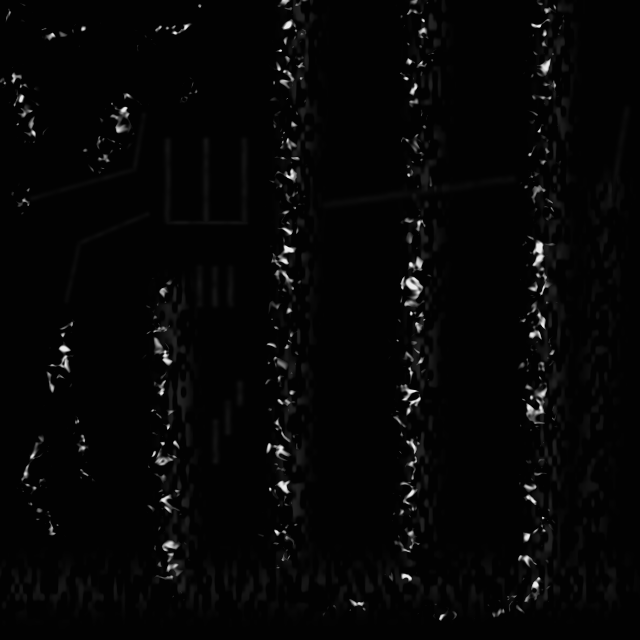
Reproduce this texture map procedurally as a WebGL 1 fragment shader.

```glsl
precision highp float;
// Black field crossed by tall, slightly leaning strips of pale worn specks.
// Soft capsules give the speck density; thresholded value noise makes the
// specks, and faint broken lines and haze lie behind them.
uniform vec2 u_resolution;

float hash(vec2 c) {
  vec3 q = fract(vec3(c.xyx) * 0.1031);
  q += dot(q, q.yzx + 33.33);
  return fract((q.x + q.y) * q.z);
}

float noise(vec2 p) {
  vec2 c = floor(p), f = fract(p);
  f = f * f * (3.0 - 2.0 * f);
  return mix(mix(hash(c), hash(c + vec2(1.0, 0.0)), f.x),
             mix(hash(c + vec2(0.0, 1.0)), hash(c + vec2(1.0, 1.0)), f.x), f.y);
}

// Distance to the segment from a to b
float segment(vec2 p, vec2 a, vec2 b) {
  vec2 ab = b - a;
  float t = clamp(dot(p - a, ab) / max(dot(ab, ab), 1e-6), 0.0, 1.0);
  return length(p - a - ab * t);
}

// Soft capsule: 1 on the segment, fading over the given width
float band(vec2 p, vec2 a, vec2 b, float width) {
  float d = segment(p, a, b) / width;
  return exp(-d * d);
}

float spot(vec2 p, vec2 center, float width) {
  return band(p, center, center, width);
}

// Main strips, with an offset used to reuse them as side haze
float strips(vec2 p, float width) {
  float m = band(p, vec2(0.264, 0.085), vec2(0.253, 0.54), width);
  for (int i = 0; i < 3; i++) {
    float k = float(i);
    vec2 foot = vec2(0.435 + 0.199 * k, 0.14 - 0.035 * k);
    m = max(m, band(p, foot, vec2(foot.x + 0.019, 1.05), width));
  }
  return m;
}

// Scattered groups in the upper left
float clusters(vec2 p) {
  float m = band(p, vec2(0.0, 0.995), vec2(0.035, 0.975), 0.015);
  m = max(m, band(p, vec2(0.085, 0.945), vec2(0.135, 0.955), 0.018));
  m = max(m, band(p, vec2(0.215, 0.94), vec2(0.29, 0.955), 0.014));
  m = max(m, band(p, vec2(0.018, 0.87), vec2(0.05, 0.79), 0.024));
  m = max(m, band(p, vec2(0.20, 0.85), vec2(0.16, 0.76), 0.026));
  m = max(m, spot(p, vec2(0.322, 0.993), 0.012));
  m = max(m, spot(p, vec2(0.295, 0.865), 0.02));
  m = max(m, spot(p, vec2(0.037, 0.688), 0.018));
  return max(m, spot(p, vec2(0.05, 0.466), 0.012));
}

// Forked short strip at the left and broken runs along the bottom
float fragments(vec2 p) {
  float m = band(p, vec2(0.105, 0.48), vec2(0.085, 0.39), 0.02);
  m = max(m, band(p, vec2(0.058, 0.30), vec2(0.05, 0.22), 0.017));
  m = max(m, band(p, vec2(0.05, 0.22), vec2(0.08, 0.17), 0.017));
  m = max(m, band(p, vec2(0.125, 0.34), vec2(0.135, 0.26), 0.014));
  m = max(m, band(p, vec2(0.51, 0.045), vec2(0.57, 0.055), 0.014));
  m = max(m, band(p, vec2(0.67, 0.038), vec2(0.71, 0.045), 0.012));
  return max(m, band(p, vec2(0.76, 0.035), vec2(0.84, 0.08), 0.015));
}

// Faint upright bars and long thin cracks
float faintLines(vec2 p) {
  float m = 0.0;
  for (int i = 0; i < 3; i++) {
    float k = float(i);
    float tall = 0.262 + 0.06 * k, small = 0.312 + 0.024 * k;
    m = max(m, band(p, vec2(tall, 0.655), vec2(tall, 0.78), 0.005));
    m = max(m, band(p, vec2(small, 0.525), vec2(small, 0.58), 0.005));
    float low = 0.337 + 0.019 * k;
    m = max(m, band(p, vec2(low, 0.28 + 0.045 * k), vec2(low, 0.34 + 0.03 * k), 0.005));
  }
  m = max(m, band(p, vec2(0.262, 0.652), vec2(0.385, 0.652), 0.003));
  m = max(m, 0.6 * band(p, vec2(0.104, 0.53), vec2(0.124, 0.62), 0.004));
  m = max(m, 0.6 * band(p, vec2(0.124, 0.62), vec2(0.23, 0.665), 0.004));
  m = max(m, 0.6 * band(p, vec2(0.05, 0.69), vec2(0.21, 0.735), 0.004));
  m = max(m, 0.6 * band(p, vec2(0.21, 0.735), vec2(0.225, 0.82), 0.004));
  m = max(m, 0.6 * band(p, vec2(0.51, 0.68), vec2(0.80, 0.72), 0.006));
  return max(m, 0.7 * band(p, vec2(0.955, 0.69), vec2(0.98, 0.83), 0.005));
}

// Specks whose count and brightness follow the density
float specks(vec2 p, float density) {
  vec2 warp = vec2(noise(p * 55.0), noise(p * 55.0 + 40.0)) - 0.5;
  vec2 q = mat2(0.86, 0.5, -0.5, 0.86) * (p + warp * 0.012);
  float grain = 0.62 * noise(q * 105.0 + 7.0) + 0.38 * noise(q * 190.0 + 90.0);
  float clump = noise(p * vec2(38.0, 24.0) + 15.0);
  float d = density * mix(0.5, 1.15, clump);
  float lit = smoothstep(0.48, 0.82, grain - 0.36 * (1.0 - d));
  return lit * smoothstep(0.06, 0.35, density);
}

void main() {
  vec2 p = gl_FragCoord.xy / u_resolution;
  float density = max(strips(p, 0.023), max(clusters(p), fragments(p)));
  float light = 0.92 * specks(p, density);

  // Dim haze to the right of the strips and near the lower edge
  float grit = smoothstep(0.45, 0.9, noise(p * vec2(150.0, 75.0) + 60.0));
  float haze = strips(p - vec2(0.02, 0.0), 0.022);
  haze = max(haze, 0.6 * band(p, vec2(0.0, 0.08), vec2(0.95, 0.09), 0.035));
  haze = max(haze, 0.5 * band(p, vec2(0.92, 0.1), vec2(0.95, 0.7), 0.025));
  float faint = 0.13 * grit * haze;
  faint += 0.075 * faintLines(p) * mix(0.4, 1.0, noise(p * 90.0));

  gl_FragColor = vec4(vec3(0.007 + max(light, faint)), 1.0);
}
```
